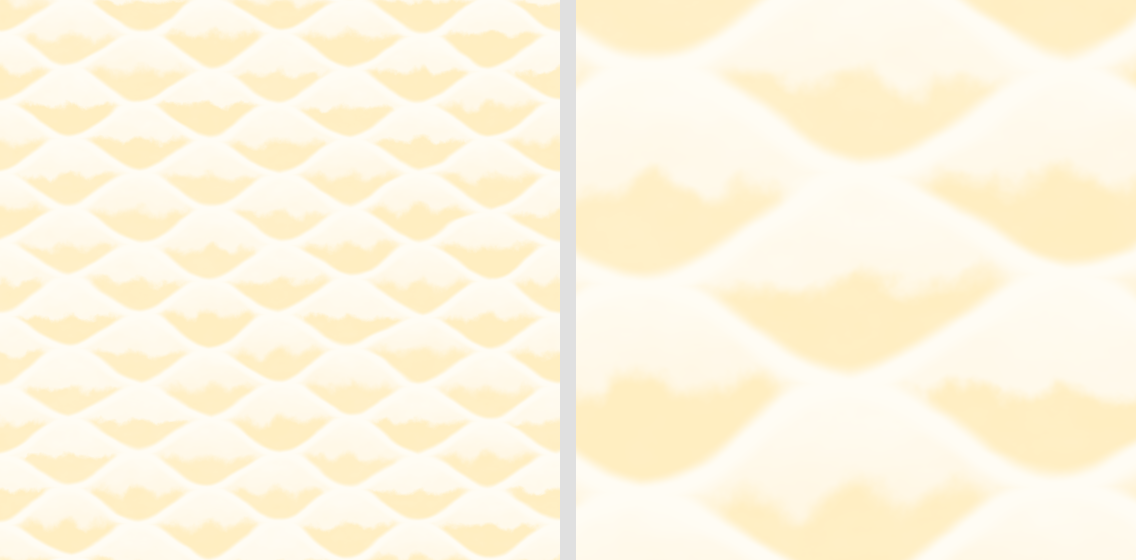
Left: the whole. Right: its middle third, enlarged.
This pattern is drawn by a WebGL 1 fragment shader. Its source:

```glsl
precision highp float;

// Staggered rows of soft, cream-coloured scales with pale rims. Cosine waves of
// alternating phase bound each scale; its lower half holds a ragged yellow wash
// that peaks in the middle. Noise bends the rims and varies every scale.

uniform vec2 u_resolution;

const vec2 REPEATS = vec2(4.0, 8.0);    // scales across and down per stagger
const float RIM_CORE = 0.002;           // rim half-widths, in canvas units
const float RIM_FADE = 0.012;
const float WARP = 0.055;               // bend of the lattice, in scale units
const float WASH_LEVEL = -0.025;        // mean height of the ragged wash edge
const float WASH_PEAK = 0.045;          // height of its central zigzag
const float WASH_SOFTNESS = 0.065;
const float RAGGEDNESS = 0.17;
const vec3 RIM_COLOR = vec3(1.0, 0.988, 0.955);
const vec3 CREAM = vec3(1.0, 0.968, 0.895);
const vec3 YELLOW = vec3(1.0, 0.932, 0.755);
const float TAU = 6.2831853;

float hash(vec2 p) {
  return fract(sin(dot(p, vec2(127.1, 311.7))) * 43758.5453);
}

float noise(vec2 p) {
  vec2 i = floor(p);
  vec2 f = fract(p);
  f = f * f * (3.0 - 2.0 * f);
  return mix(mix(hash(i), hash(i + vec2(1.0, 0.0)), f.x),
             mix(hash(i + vec2(0.0, 1.0)), hash(i + 1.0), f.x), f.y);
}

float fbm(vec2 p) {
  float sum = 0.0;
  float amplitude = 0.5;
  for (int i = 0; i < 4; i++) {
    sum += amplitude * noise(p);
    p = p * 2.03 + 17.3;
    amplitude *= 0.5;
  }
  return sum / 0.9375;
}

// Half the height of a scale at offset x from its centre
float halfHeight(float x, float roundness) {
  float d = abs(fract(x + 0.5) - 0.5);
  return mix(0.5 - d, 0.25 + 0.25 * cos(TAU * d), roundness);
}

void main() {
  vec2 uv = gl_FragCoord.xy / u_resolution;
  vec2 q = uv * REPEATS;

  // Hand-drawn drift of the lattice
  vec2 drift = vec2(noise(q * 1.7 + 5.0), noise(q * 1.7 + 41.0)) - 0.5;
  drift += 0.3 * (vec2(noise(q * 6.0 + 9.0), noise(q * 6.0 + 73.0)) - 0.5);
  q += drift * vec2(1.0, 1.6) * WARP;

  // Choose between the two interleaved lattices
  float roundness = mix(0.55, 1.3, noise(q * 1.4 + 23.0));
  vec2 center = floor(q + 0.5);
  vec2 local = q - center;
  float gap = halfHeight(local.x, roundness) - abs(local.y);
  if (gap < 0.0) {
    center = floor(q) + 0.5;
    local = q - center;
  }
  float slope = 0.785 * sin(TAU * local.x);
  float edge = abs(gap) / (REPEATS.y * sqrt(1.0 + slope * slope));

  // Variation of each scale
  float seed = hash(center + 3.7);
  float seed2 = hash(center + 19.1);
  vec2 grain = q + seed * 31.0;

  // Ragged upper edge of the yellow wash
  float d = abs(local.x);
  float zigzag = cos(TAU * d / 0.27) * (1.0 - smoothstep(0.1, 0.45, d));
  float ragged = fbm(grain * vec2(15.0, 6.0)) - 0.5;
  float level = WASH_LEVEL + WASH_PEAK * zigzag * mix(0.6, 1.3, seed2)
              + RAGGEDNESS * ragged + 0.06 * (seed - 0.5);
  float softness = WASH_SOFTNESS * mix(0.7, 1.4, seed2);
  float wash = 1.0 - smoothstep(level - softness, level + softness, local.y);
  wash *= 1.0 - smoothstep(0.30, 0.46, d + 0.12 * ragged);
  wash *= mix(0.84, 1.0, seed) + 0.18 * (fbm(grain * vec2(14.0, 9.0)) - 0.5);

  // Pale dome, warming downwards
  float warmth = 1.0 - smoothstep(-0.05, 0.46, local.y);
  warmth = mix(0.22, 0.85, warmth) * mix(0.65, 1.1, seed2);
  warmth += 0.5 * (fbm(grain * vec2(9.0, 6.0)) - 0.5);

  // Blurred rims with a slightly uneven width
  float uneven = 0.003 * (fbm(q * vec2(9.0, 6.0) + 57.0) - 0.5);
  float inside = smoothstep(RIM_CORE, RIM_FADE, edge + uneven);

  vec3 color = mix(RIM_COLOR, CREAM, clamp(warmth, 0.0, 1.0) * inside);
  color = mix(color, YELLOW, clamp(wash, 0.0, 1.0) * inside);
  gl_FragColor = vec4(color, 1.0);
}
```
